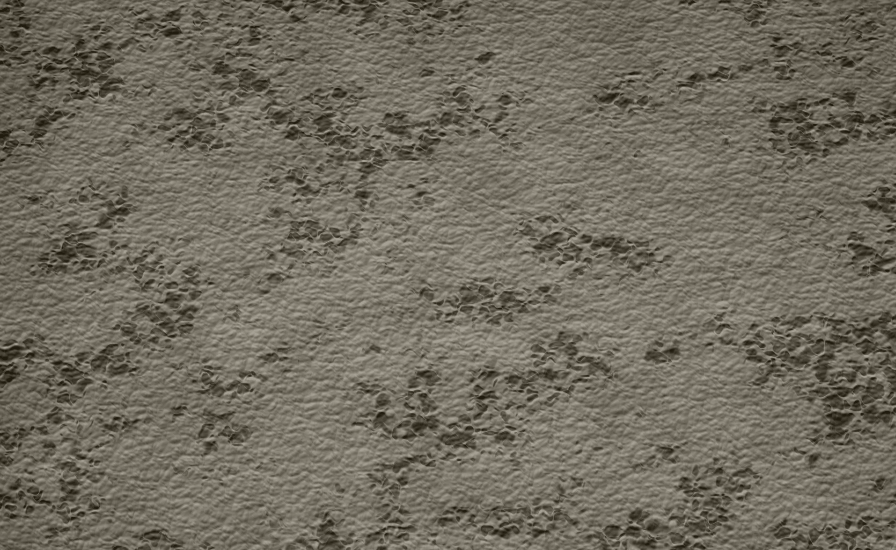
Give the GLSL for this texture, as a Shadertoy shader.

```glsl
const vec3 SHADOW_COLOR = vec3(0.24, 0.22, 0.17);
const vec3 LIGHT_COLOR  = vec3(0.57, 0.55, 0.50);

const vec2 COARSE_GRAIN = vec2(46.0, 66.0);   // cells per canvas height
const vec2 FINE_GRAIN   = vec2(95.0, 120.0);
const vec2 LARGE_PITS   = vec2(25.0, 38.0);
const vec2 SMALL_PITS   = vec2(56.0, 82.0);
const vec2 CLUSTERS     = vec2(7.0, 11.0);

const float BASE_TONE    = 0.72;
const float RELIEF       = 1.25;
const float PIT_DEPTH    = 0.22;
const float PIT_DARKNESS = 0.62;
const float MOTTLE       = 0.32;
const float FALLOFF      = 0.55;
const vec2  LIGHT_STEP   = vec2(-0.0012, 0.0042);
const vec2  LIGHT_CENTER = vec2(0.48, 0.38);

vec2 hash2(vec2 p) {
    vec3 q = fract(p.xyx * vec3(0.1031, 0.1030, 0.0973));
    q += dot(q, q.yzx + 33.33);
    return fract((q.xx + q.yz) * q.zy);
}

float valueNoise(vec2 p) {
    vec2 cell = floor(p), f = fract(p);
    f = f * f * (3.0 - 2.0 * f);
    float low  = mix(hash2(cell).x, hash2(cell + vec2(1, 0)).x, f.x);
    float high = mix(hash2(cell + vec2(0, 1)).x, hash2(cell + vec2(1, 1)).x, f.x);
    return mix(low, high, f.y);
}

// Rounded bumps: distance to the nearest scattered point
float grains(vec2 p) {
    vec2 cell = floor(p);
    float nearest = 2.0;
    for (int y = -1; y <= 1; y++)
    for (int x = -1; x <= 1; x++) {
        vec2 id = cell + vec2(x, y);
        nearest = min(nearest, length(id + hash2(id) - p));
    }
    return 1.0 - nearest;
}

// Scattered hollows of random radius, 1 inside and 0 outside
float pits(vec2 p, float size) {
    vec2 cell = floor(p);
    float hollow = 0.0;
    for (int y = -1; y <= 1; y++)
    for (int x = -1; x <= 1; x++) {
        vec2 id = cell + vec2(x, y);
        float radius = size * hash2(id + 71.0).x;
        float d = length(id + hash2(id) - p) - radius;
        hollow = max(hollow, smoothstep(0.14, -0.2, d) * smoothstep(0.06, 0.25, radius));
    }
    return hollow;
}

// Where the surface is worn open
float clusterMask(vec2 p) {
    vec2 sheared = p + vec2(0.0, -0.25 * p.x);
    float n = 0.55 * valueNoise(sheared * CLUSTERS)
            + 0.45 * valueNoise(sheared * CLUSTERS * 2.6 + 19.0);
    return smoothstep(0.34, 0.72, n);
}

float pitField(vec2 p) {
    float worn = clusterMask(p);
    vec2 ragged = vec2(valueNoise(p * 75.0), valueNoise(p * 75.0 + 43.0)) - 0.5;
    vec2 q = p + ragged * 0.016;
    float large = pits(q * LARGE_PITS, 0.52 * worn);
    float small = pits(q * SMALL_PITS + 31.0, 0.25 + 0.42 * worn);
    return max(large, 0.85 * small * (0.25 + 0.75 * worn));
}

float grainHeight(vec2 p) {
    vec2 q = p + 0.008 * valueNoise(p * 38.0);
    return 0.6 * grains(q * COARSE_GRAIN) + 0.4 * grains(q * FINE_GRAIN + 7.0);
}

void mainImage(out vec4 fragColor, in vec2 fragCoord) {
    vec2 uv = fragCoord / iResolution.xy;
    vec2 p = fragCoord / iResolution.y;
    p.y += 0.12 * p.y * p.y;   // slight foreshortening toward the top

    // Relief lit from above
    float pit = pitField(p);
    float slope = grainHeight(p) - grainHeight(p + LIGHT_STEP);
    slope -= PIT_DEPTH * (pit - pitField(p + LIGHT_STEP));

    // Broad stains and uneven plaster
    float stain = 0.5 * valueNoise(p * vec2(9.0, 13.0) + 5.0)
                + 0.5 * valueNoise(p * vec2(26.0, 40.0) + 11.0) - 0.5;

    // Soft pool of light with a dim left border
    vec2 away = uv - LIGHT_CENTER;
    float pool = 0.1 - FALLOFF * dot(away, away) - 0.16 * smoothstep(0.09, 0.0, uv.x);

    float tone = BASE_TONE + RELIEF * slope + MOTTLE * stain + pool - PIT_DARKNESS * pit;
    vec3 color = mix(SHADOW_COLOR, LIGHT_COLOR, clamp(tone, -0.35, 1.25));
    fragColor = vec4(color, 1.0);
}
```
